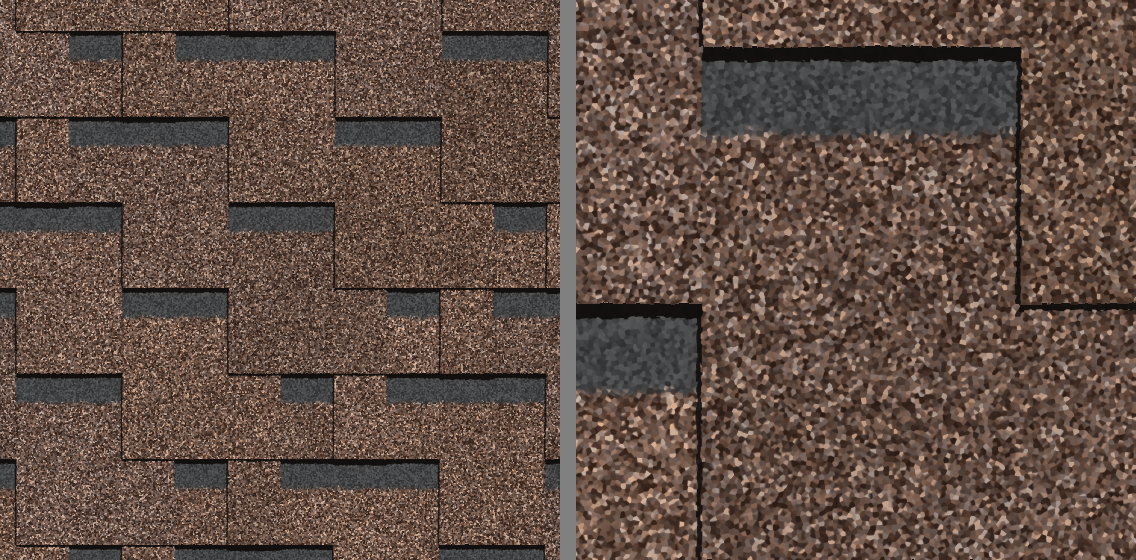
Left, the full canvas; right, a detail of the centre.
This texture is drawn by a Shadertoy shader. Its source:

```glsl
// Overlapping roof shingles: staggered courses of notched tabs over slate-grey bands.
// Tabs are periodic 1D intervals that step two columns per course; cellular noise
// supplies the mineral granules, layered sines the worn edges and soft weathering.

const float COLUMN = 0.0951;               // width of one column
const float COURSE = 0.1529;               // height of one course
const vec2 START = vec2(0.0290, 0.0555);   // first corner, from the upper left
const float PERIOD = 12.0;                 // columns per repeat
const float BAND = 0.0525;                 // depth of the grey band
const float GRAINS = 370.0;                // granules across the canvas
const float SIDE_LINE = 0.029;             // side shadow width, in columns

const vec3 BROWN_DARK = vec3(0.175, 0.110, 0.080);
const vec3 BROWN_LIGHT = vec3(0.615, 0.510, 0.460);
const vec3 BUFF = vec3(0.86, 0.76, 0.68);
const vec3 SLATE_DARK = vec3(0.185, 0.187, 0.190);
const vec3 SLATE_LIGHT = vec3(0.345, 0.347, 0.352);
const vec3 SHADOW = vec3(0.06, 0.05, 0.045);

vec3 hash3(vec2 p) {
    vec3 h = fract(p.xyx * vec3(0.1031, 0.1030, 0.0973));
    h += dot(h, h.yxz + 33.33);
    return fract((h.xxy + h.yzz) * h.zyx);
}

// Soft cellular noise: x is the granule tone, y its hue variation.
vec2 granules(vec2 p) {
    vec2 cell = floor(p), sum = vec2(0.0);
    float total = 0.0;
    for (int j = -1; j <= 1; j++)
    for (int i = -1; i <= 1; i++) {
        vec2 id = cell + vec2(i, j);
        vec3 h = hash3(id + 17.0);
        vec2 offset = id + h.xy - p;
        float weight = exp(-9.0 * dot(offset, offset));
        sum += weight * vec2(h.z, fract(h.z * 7.3 + h.x));
        total += weight;
    }
    return sum / total;
}

// Slow layered sines, roughly -1 to 1.
float waves(vec2 p) {
    return 0.5 * sin(p.x + 1.7 * sin(p.y * 0.8))
         + 0.3 * sin(p.y * 2.1 + p.x * 1.3)
         + 0.2 * sin(p.x * 4.3 - p.y * 2.7);
}

// Signed offset from the middle of an interval repeated every PERIOD.
float wrapped(float q, float center) {
    return mod(q - center + 0.5 * PERIOD, PERIOD) - 0.5 * PERIOD;
}

float interval(float q, float center, float halfWidth) {
    return abs(wrapped(q, center)) - halfWidth;
}

float inside(float d, float blur) {
    return 1.0 - smoothstep(-blur, blur, d);
}

// Dark line just left of an interval, in columns.
float leftEdge(float q, float start, float width, float blur) {
    return inside(abs(wrapped(q, start) + 0.3 * width) - 0.5 * width, blur);
}

void mainImage(out vec4 fragColor, in vec2 fragCoord) {
    vec2 uv = fragCoord / iResolution.xy;
    float pixel = 0.8 / min(iResolution.x, iResolution.y);
    float blur = pixel / COLUMN;
    vec2 grain = granules(uv * GRAINS);

    // Course layout, with a slight narrowing of the columns towards the bottom
    vec2 pos = vec2(uv.x * (1.0 + 0.008 * (1.0 - uv.y)), 1.0 - uv.y) - START;
    pos += 0.0004 * vec2(waves(uv.yx * 45.0), waves(uv * 38.0));
    pos += 0.0016 * (grain.yx - 0.5);
    float row = floor(pos.y / COURSE);
    float depth = pos.y - row * COURSE;
    float q = pos.x / COLUMN + 2.0 * row;

    // Tabs lying on top; the long ones run on from the course above
    float longTabs = min(interval(q, 7.0, 1.0), interval(q, 11.0, 1.0));
    float tabs = min(min(interval(q, 2.5, 0.5), interval(q, 11.5, 1.5)), longTabs);
    float tabMask = inside(tabs, blur);

    // Each piece of a sheet has its own tone and warmth
    float onTab = step(tabs, 0.0);
    float p = q - 2.0 * onTab;
    float local = mod(p, PERIOD);
    float piece = step(2.0, local) + step(6.0, local);
    vec3 tint = hash3(vec2(row - onTab + 40.0, floor(p / PERIOD) * 3.0 + piece + 60.0));
    float tone = 0.95 + 0.13 * tint.x + 0.05 * waves(uv * 11.0);
    vec3 warmth = vec3(1.0, 0.99, 0.98) + (tint.y - 0.5) * vec3(0.03, 0.0, -0.05);

    // Granulated brown surface with a few pale chips
    vec3 brown = mix(BROWN_DARK, BROWN_LIGHT, grain.x);
    brown = mix(brown, BUFF, 0.6 * smoothstep(0.78, 0.98, grain.x));
    brown *= 1.0 + (grain.y - 0.5) * vec3(0.14, 0.0, -0.14);
    brown *= tone * warmth;

    // Grey band with a ragged lower edge, in the gaps between tabs
    vec3 slate = mix(SLATE_DARK, SLATE_LIGHT, grain.x);
    float ragged = BAND + 0.0018 * waves(vec2(uv.x * 85.0, row * 3.0))
                 + 0.007 * (grain.y - 0.5);
    float band = inside(depth - ragged, 0.003 + pixel) * (1.0 - tabMask);
    vec3 color = mix(brown, slate, band);

    // Faint crease along every tab side, strong shadow on the left sides
    color *= 1.0 - 0.14 * inside(abs(tabs) - 0.005, blur);
    float side = max(leftEdge(q, 2.0, SIDE_LINE, blur),
                 max(leftEdge(q, 6.0, SIDE_LINE, blur), leftEdge(q, 10.0, SIDE_LINE, blur)));
    color = mix(color, SHADOW, 0.88 * side);

    // Shadow below the lower edges: thin on tabs, deep over the gaps
    float thickness = mix(0.0085, 0.0038, tabMask)
                    + 0.0025 * inside(interval(q, 4.5, 0.5), blur)
                    + 0.0007 * waves(vec2(uv.x * 60.0, row));
    float under = inside(depth - thickness, pixel) * (1.0 - inside(longTabs, blur));
    color = mix(color, SHADOW, 0.95 * under);

    fragColor = vec4(color, 1.0);
}
```
